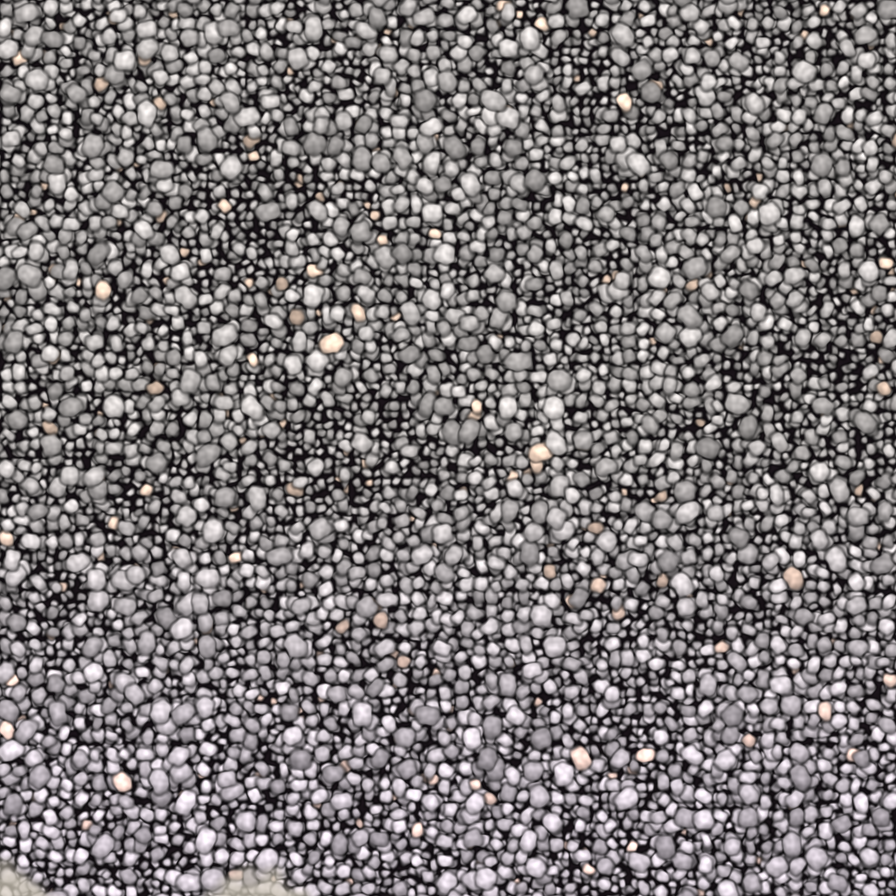
Reproduce this texture procedurally as a WebGL 1 fragment shader.

```glsl
precision highp float;

uniform vec2 u_resolution;

// Grain layers: cells across the canvas, and share of cells filled
const float FINE_CELLS = 94.0;
const float MEDIUM_CELLS = 59.0;
const float COARSE_CELLS = 41.0;
const float FINE_FILL = 1.0;
const float MEDIUM_FILL = 0.80;
const float COARSE_FILL = 0.26;

// Grain shape, with lengths in canvas units
const float RADIUS_MIN = 0.34;
const float RADIUS_MAX = 0.50;
const float JITTER = 0.64;
const float STRETCH = 0.22;
const float EDGE_SOFTNESS = 0.0021;
const float SHADOW_REACH = 0.0042;
const float SHADOW_STRENGTH = 0.50;
const float WARP_SCALE = 95.0;
const float WARP_AMOUNT = 0.0024;

// Tone
const float GRAIN_TONE = 0.73;
const float TONE_SPREAD = 0.30;
const float MOTTLE_SCALE = 150.0;
const float MOTTLE_AMOUNT = 0.20;
const float PATCH_SCALE = 5.0;
const float PATCH_AMOUNT = 0.55;
const float ODD_SHARE = 0.025;
const vec3 GAP_COLOR = vec3(0.10, 0.075, 0.095);
const vec3 UPPER_TINT = vec3(1.00, 0.975, 0.965);
const vec3 LOWER_TINT = vec3(1.08, 1.03, 1.08);
const vec3 WARM_TINT = vec3(1.22, 1.10, 1.00);
const vec3 DUST_COLOR = vec3(0.82, 0.79, 0.73);

const float TAU = 6.2831853;

vec3 hash3(vec2 p) {
  vec3 q = fract(p.xyx * vec3(0.1031, 0.1030, 0.0973));
  q += dot(q, q.yxz + 33.33);
  return fract((q.xxy + q.yzz) * q.zyx);
}

float cornerSlope(vec2 corner, vec2 offset) {
  float angle = TAU * hash3(corner + 61.0).x;
  return dot(vec2(cos(angle), sin(angle)), offset);
}

float gradientNoise(vec2 p) {
  vec2 i = floor(p);
  vec2 f = p - i;
  vec2 w = f * f * f * (f * (f * 6.0 - 15.0) + 10.0);
  vec2 e = vec2(1.0, 0.0);
  float low = mix(cornerSlope(i, f), cornerSlope(i + e.xy, f - e.xy), w.x);
  float high = mix(cornerSlope(i + e.yx, f - e.yx), cornerSlope(i + e.xx, f - e.xx), w.x);
  return mix(low, high, w.y);
}

// Rounded, slightly angular norm
float pebbleNorm(vec2 q) {
  vec2 a = pow(abs(q) + 1e-4, vec2(2.5));
  return pow(a.x + a.y, 0.4);
}

// Lays one layer of jittered grains over the colour below
vec3 addGrains(vec3 color, vec2 p, float cells, float fill, float seed, vec3 tint) {
  vec2 home = floor(p * cells);
  for (int y = -1; y <= 1; y++) {
    for (int x = -1; x <= 1; x++) {
      vec2 cell = home + vec2(float(x), float(y));
      vec3 place = hash3(cell + seed);
      vec3 look = hash3(cell + seed + 217.0);
      vec2 center = cell + 0.5 + (place.xy - 0.5) * JITTER;
      float coarseness = gradientNoise(center / cells * PATCH_SCALE + 9.0);
      float localFill = fill < 1.0 ? fill * (1.0 + PATCH_AMOUNT * 2.0 * coarseness) : 1.0;
      if (place.z < localFill) {
        float angle = TAU * look.x;
        float c = cos(angle);
        float s = sin(angle);
        vec2 offset = p * cells - center;
        vec2 q = mat2(c, -s, s, c) * offset;
        float stretch = 1.0 + STRETCH * look.y;
        float radius = mix(RADIUS_MIN, RADIUS_MAX, fract(look.y * 7.31));
        float reach = pebbleNorm(q * vec2(1.0 / stretch, stretch));
        float gap = (reach - radius) / cells;

        float shadow = 1.0 - smoothstep(0.0, SHADOW_REACH, gap);
        float cover = 1.0 - smoothstep(-EDGE_SOFTNESS, EDGE_SOFTNESS, gap);
        float dome = 1.10 - 0.30 * reach * reach / (radius * radius);
        float light = dome + 0.14 * offset.y / radius;
        float tone = GRAIN_TONE + (look.z - 0.5) * TONE_SPREAD;
        float odd = step(1.0 - ODD_SHARE, fract(look.z * 13.7));
        vec3 stone = tone * light * tint * mix(vec3(1.0), WARM_TINT, odd);
        color = mix(color * (1.0 - SHADOW_STRENGTH * shadow), stone, cover);
      }
    }
  }
  return color;
}

void main() {
  vec2 uv = gl_FragCoord.xy / u_resolution;
  vec2 warp = vec2(gradientNoise(uv * WARP_SCALE), gradientNoise(uv * WARP_SCALE + 43.0));
  vec2 p = uv + WARP_AMOUNT * warp;
  vec3 tint = mix(LOWER_TINT, UPPER_TINT, smoothstep(0.05, 0.55, uv.y));

  // Grains from the deepest layer up
  vec3 color = GAP_COLOR;
  color = addGrains(color, p, FINE_CELLS, FINE_FILL, 11.0, tint * 0.92);
  color = addGrains(color, p, MEDIUM_CELLS, MEDIUM_FILL, 307.0, tint);
  color = addGrains(color, p, COARSE_CELLS, COARSE_FILL, 523.0, tint);
  color *= 1.0 + MOTTLE_AMOUNT * gradientNoise(uv * MOTTLE_SCALE);

  // Pale dust along the lower left edge
  float bank = 0.045 * cos(uv.x * TAU / 0.29) * (1.0 - smoothstep(0.30, 0.42, uv.x));
  float dust = smoothstep(0.0, 0.03, bank + 0.02 * gradientNoise(uv * 40.0) - uv.y);
  color = mix(color, DUST_COLOR, 0.75 * dust);

  gl_FragColor = vec4(clamp(max(color, GAP_COLOR * 0.6), 0.0, 1.0), 1.0);
}
```
